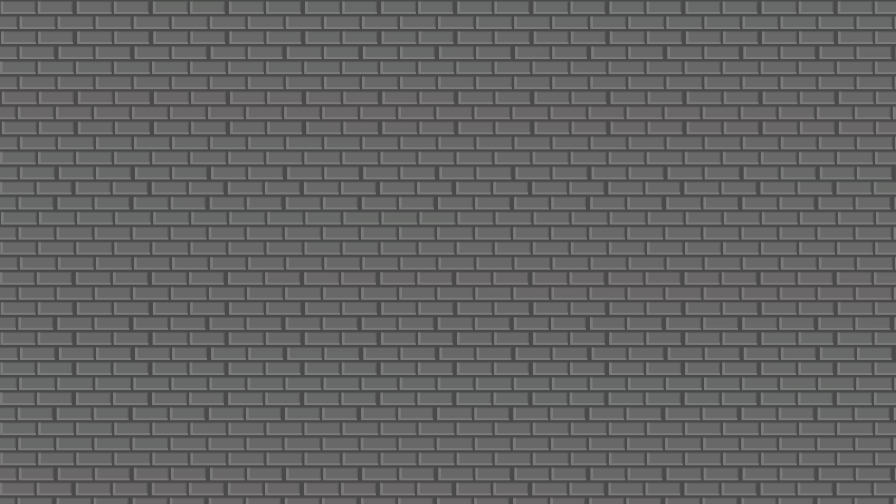
A Shadertoy shader for this texture:

```glsl
const vec2 BRICK_COUNT = vec2(23.55, 33.5);  // repeats across and down
const float JOINT = 0.0044;                  // widths as shares of canvas height
const float WIDE_JOINT = 0.0082;
const float LIGHT_LEFT = 0.0054;
const float LIGHT_BOTTOM = 0.0040;
const float SHADE_TOP = 0.0020;
const float SHADE_RIGHT = 0.0024;
const float WIDE_ROW_SHARE = 0.55;           // rows that contain wide joints
const float ROW_JITTER = 0.07;               // sideways shift, in bricks
const float TINT_AMOUNT = 0.007;
const vec3 MORTAR = vec3(0.29);
const vec3 FACE = vec3(0.41);
const vec3 LIGHT = vec3(0.48);
const vec3 SHADE = vec3(0.35);

float hash(float n) {
    return fract(sin(n * 12.9898 + 4.1) * 43758.5);
}

// Antialiased coverage of the side where d is positive
float cover(float d) {
    return clamp(d * iResolution.y + 0.5, 0.0, 1.0);
}

// Half the width of a vertical joint; every second one may be wide
float halfJoint(float column, bool wideRow) {
    bool wide = wideRow && mod(column, 2.0) < 0.5;
    return 0.5 * (wide ? WIDE_JOINT : JOINT);
}

void mainImage(out vec4 fragColor, in vec2 fragCoord) {
    // Running bond, with rows counted from the top
    vec2 uv = fragCoord / iResolution.xy;
    vec2 grid = vec2(uv.x, 1.0 - uv.y) * BRICK_COUNT;
    vec2 cellSize = iResolution.xy / iResolution.y / BRICK_COUNT;
    float row = floor(grid.y);
    bool wideRow = hash(row) < WIDE_ROW_SHARE;
    grid.x += 0.5 * mod(row, 2.0) + ROW_JITTER * hash(row + 57.0);
    float column = floor(grid.x);

    // Distances inward from the four brick edges
    vec2 local = fract(grid) * cellSize;
    float left = local.x - halfJoint(column, wideRow);
    float right = cellSize.x - local.x - halfJoint(column + 1.0, wideRow);
    float top = local.y - 0.5 * JOINT;
    float bottom = cellSize.y - local.y - 0.5 * JOINT;

    // Face and bevels
    float shade = max(cover(SHADE_TOP - top), cover(SHADE_RIGHT - right));
    float light = max(cover(LIGHT_LEFT - left), cover(LIGHT_BOTTOM - bottom));
    vec3 color = mix(FACE, SHADE, shade);
    color = mix(color, LIGHT, light * (1.0 - 0.5 * cover(SHADE_TOP - top)));

    // Faint warm and cool bands
    float band = sin(uv.y * 17.0 + 0.8) + 0.5 * sin(uv.y * 41.0 + uv.x * 3.0);
    color += TINT_AMOUNT * band * vec3(0.5, -0.5, 0.1);

    // Mortar
    float brick = cover(min(left, right)) * cover(min(top, bottom));
    fragColor = vec4(mix(MORTAR, color, brick), 1.0);
}
```
